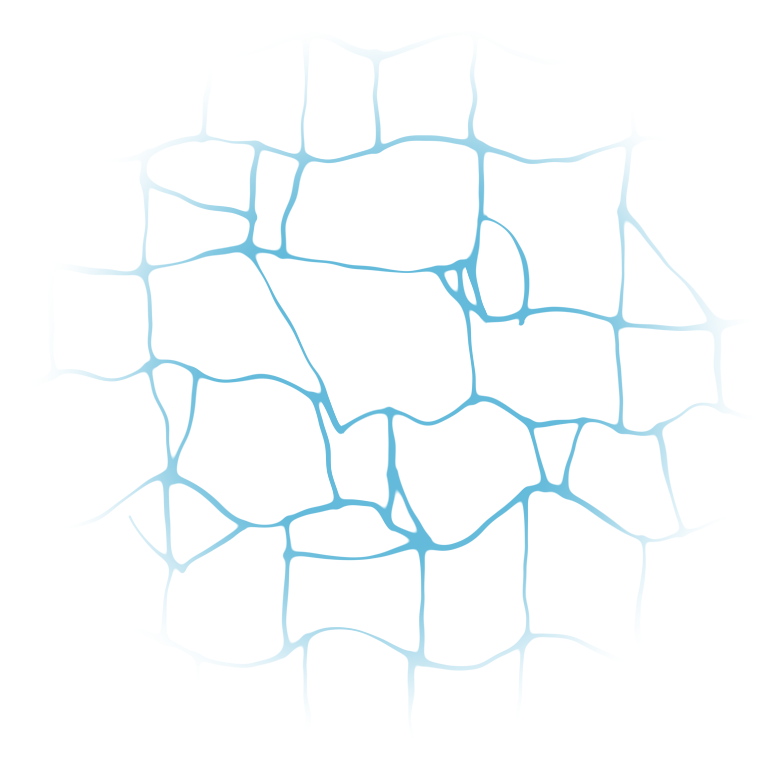
A three.js fragment shader for this pattern:

```glsl
varying vec2 vUv;

const float TAU = 6.2831853;
const float FLARE = 0.0042;
const vec3 PAPER = vec3(1.0);
const vec3 WATER_BLUE = vec3(0.39, 0.73, 0.855);

float hash(vec2 cell) {
  vec3 q = fract(vec3(cell.xyx) * 0.1031);
  q += dot(q, q.yzx + 33.33);
  return fract((q.x + q.y) * q.z);
}

float noise(vec2 p) {
  vec2 i = floor(p), f = fract(p);
  f = f * f * (3.0 - 2.0 * f);
  vec2 e = vec2(0.0, 1.0);
  return mix(mix(hash(i), hash(i + e.yx), f.x),
             mix(hash(i + e.xy), hash(i + e.yy), f.x), f.y);
}

vec2 wobble(vec2 p, float scale, float amount) {
  vec2 q = p * scale;
  return amount * (2.0 * vec2(noise(q), noise(q + 41.7)) - 1.0);
}

// Exponential weights add up to a smooth union that flares at the joints
float weight(float d) {
  return exp(-d / FLARE);
}

// Height and slope of a wave given as amplitude, dip x, period
vec2 ripple(float x, vec3 wave) {
  float phase = TAU * (x - wave.y) / wave.z;
  return wave.x * vec2(-cos(phase), TAU / wave.z * sin(phase));
}

// Height and slope of a smooth step
vec2 ramp(float x, float rise, float middle) {
  float s = clamp((x - middle) / 0.03 + 0.5, 0.0, 1.0);
  return rise * vec2(s * s * (3.0 - 2.0 * s), 200.0 * s * (1.0 - s));
}

float seamWeight(float y, vec2 ridge) {
  return weight(abs(y - ridge.x) / sqrt(1.0 + ridge.y * ridge.y));
}

// Upright walls of one row; curve = cubic spacing from the middle wall,
// pinch and zigzag = shift and lean of the middle and of alternate walls
float wallWeight(vec2 p, float top, float bottom, vec4 curve, vec2 pinch, vec2 zigzag) {
  float v = clamp(p.y, bottom, top) - 0.5 * (top + bottom);
  float outside = max(max(p.y - top, bottom - p.y), 0.0);
  float sum = 0.0;
  for (int i = -3; i <= 3; i++) {
    float t = float(i);
    float bell = exp(-1.6 * t * t);
    float parity = 1.0 - 2.0 * mod(abs(t), 2.0);
    float lean = pinch.y * bell + zigzag.y * parity;
    float x = curve.x + t * (curve.y + t * (curve.z + t * curve.w));
    x += pinch.x * bell + zigzag.x * parity + lean * v;
    float d = abs(p.x - x) / sqrt(1.0 + lean * lean);
    sum += weight(length(vec2(d, outside)));
  }
  return sum;
}

// Bowed strut that splits a cell
float strutWeight(vec2 p, vec2 a, vec2 b, float bow) {
  vec2 ab = b - a;
  float h = clamp(dot(p - a, ab) / dot(ab, ab), 0.0, 1.0);
  vec2 side = normalize(vec2(-ab.y, ab.x));
  return weight(length(p - a - ab * h - side * bow * 4.0 * h * (1.0 - h)));
}

void main() {
  vec2 p = vUv + wobble(vUv, 11.0, 0.007) + wobble(vUv, 31.0, 0.003);
  vec2 none = vec2(0.0);

  // Seams between rows, from the top down
  vec2 s1 = vec2(0.941, 0.0) + ripple(p.x, vec3(0.016, 0.501, 0.208));
  vec2 s2 = vec2(0.805, 0.0) + ripple(p.x, vec3(0.016, 0.419, 0.280));
  vec2 s3 = vec2(0.659, 0.0) + ripple(p.x, vec3(0.012, 0.521, 0.352)) + ramp(p.x, -0.078, 0.622);
  vec2 s4 = vec2(0.508, 0.0) + ripple(p.x, vec3(0.013, 0.417, 0.391))
          + ripple(p.x, vec3(0.011, 0.560, 0.137)) + ramp(p.x, -0.053, 0.436);
  vec2 s5 = vec2(0.339, 0.0) + ripple(p.x, vec3(0.026, 0.345, 0.247))
          + ripple(p.x, vec3(0.016, 0.475, 0.495)) + ramp(p.x, -0.020, 0.500);
  vec2 s6 = vec2(0.152, 0.0) + ripple(p.x, vec3(0.026, 0.586, 0.273));
  float sum = seamWeight(p.y, s1) + seamWeight(p.y, s2) + seamWeight(p.y, s3)
            + seamWeight(p.y, s4) + seamWeight(p.y, s5) + seamWeight(p.y, s6);

  // Walls within each row
  sum += wallWeight(p, s1.x, s2.x, vec4(0.492, 0.101, 0.0137, 0.0091), none, none);
  sum += wallWeight(p, s2.x, s3.x, vec4(0.501, 0.140, 0.0, 0.004), vec2(-0.117, 0.25), none);
  sum += wallWeight(p, s3.x, s4.x, vec4(0.397, 0.2135, 0.0104, -0.0072), vec2(-0.02, -0.62), none);
  sum += wallWeight(p, s4.x, s5.x, vec4(0.539, 0.140, -0.0033, -0.0033), vec2(0.0, -0.2), vec2(-0.031, 0.22));
  sum += wallWeight(p, s5.x, s6.x, vec4(0.526, 0.154, 0.0, 0.0), vec2(0.024, 0.0), none);
  sum += wallWeight(p, s6.x, 0.0, vec4(0.540, 0.139, 0.0, 0.0), none, none);

  // Struts across the larger cells
  sum += strutWeight(p, vec2(0.190, 0.765), vec2(0.335, 0.717), -0.008);
  sum += strutWeight(p, vec2(0.628, 0.714), vec2(0.680, 0.582), 0.030);
  sum += strutWeight(p, vec2(0.812, 0.722), vec2(0.935, 0.580), 0.005);
  sum += strutWeight(p, vec2(0.568, 0.648), vec2(0.628, 0.592), -0.006);
  sum += strutWeight(p, vec2(0.510, 0.388), vec2(0.555, 0.300), -0.004);
  sum += strutWeight(p, vec2(0.375, 0.273), vec2(0.550, 0.297), -0.012);
  sum += strutWeight(p, vec2(0.170, 0.325), vec2(0.235, 0.258), -0.008);
  sum += strutWeight(p, vec2(0.235, 0.258), vec2(0.319, 0.318), 0.005);

  // Uneven line width, then a round fade into the paper
  float d = -FLARE * log(max(sum, 1e-20));
  float halfWidth = mix(0.0012, 0.0043, noise(vUv * 17.0 + 9.0));
  float line = 1.0 - smoothstep(-0.001, 0.001, d - halfWidth);
  float fade = 1.0 - smoothstep(0.21, 0.48, distance(vUv, vec2(0.515, 0.505)));
  gl_FragColor = vec4(mix(PAPER, WATER_BLUE, line * fade), 1.0);
}
```
